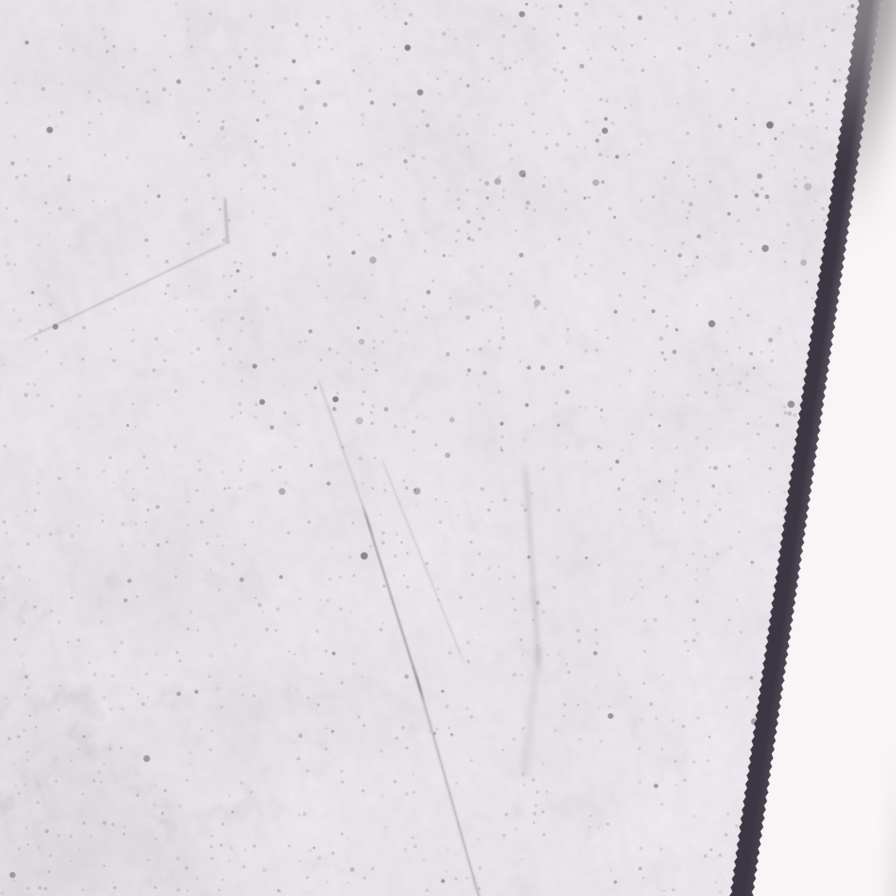
Give the GLSL for this texture, as a WebGL 2 fragment shader.

```glsl
#version 300 es
precision highp float;
// Pale plaster wall with pits and hairline scratches, cut by a slanted dark
// seam with toothed edges and a white panel beyond it. The wall is layered
// gradient noise, hashed pits on grids and distance-to-segment scratches.
uniform vec2 u_resolution;
out vec4 fragColor;

const vec3 WALL = vec3(0.902, 0.892, 0.912);
const vec3 PANEL = vec3(0.976, 0.962, 0.968);
const vec3 SEAM = vec3(0.235, 0.215, 0.262);
const vec3 SEAM_TOP = vec3(0.50, 0.49, 0.51);
const vec3 PIT = vec3(0.42, 0.40, 0.43);

vec2 hash2(vec2 p) {
  vec3 q = fract(p.xyx * vec3(0.1031, 0.1030, 0.0973));
  q += dot(q, q.yzx + 33.33);
  return fract((q.xx + q.yz) * q.zy);
}

vec2 gradient(vec2 cell) {
  float angle = 6.2832 * hash2(cell + 71.0).x;
  return vec2(cos(angle), sin(angle));
}

float gradientNoise(vec2 p) {
  vec2 i = floor(p), f = fract(p);
  vec2 u = f * f * f * (f * (f * 6.0 - 15.0) + 10.0);
  float a = dot(gradient(i), f);
  float b = dot(gradient(i + vec2(1, 0)), f - vec2(1, 0));
  float c = dot(gradient(i + vec2(0, 1)), f - vec2(0, 1));
  float d = dot(gradient(i + 1.0), f - 1.0);
  return mix(mix(a, b, u.x), mix(c, d, u.x), u.y);
}

float fbm(vec2 p, int octaves) {
  float sum = 0.0, amp = 0.6;
  for (int i = 0; i < octaves; i++) {
    sum += amp * gradientNoise(p);
    p = mat2(1.6, 1.2, -1.2, 1.6) * p + 17.3;
    amp *= 0.6;
  }
  return sum;
}

// Soft line from a to b that fades at both ends.
float scratch(vec2 p, vec2 a, vec2 b, float width) {
  vec2 ab = b - a;
  float t = dot(p - a, ab) / dot(ab, ab);
  float d = length(p - a - ab * clamp(t, 0.0, 1.0));
  float ends = smoothstep(-0.03, 0.08, t) * smoothstep(1.03, 0.92, t);
  return exp(-d * d / (width * width)) * ends;
}

// One hashed pit per grid cell, kept only where the density allows it.
float pits(vec2 p, float cells, float radius, float density, float px) {
  vec2 id = floor(p * cells);
  vec2 place = hash2(id + cells), look = hash2(id + cells + 131.0);
  vec2 center = (id + 0.2 + 0.6 * place) / cells;
  float r = radius * mix(0.55, 1.0, look.y);
  float dot_ = smoothstep(r + px, r - px, length(p - center));
  return dot_ * step(look.x, density) * mix(0.35, 1.0, place.y);
}

vec3 wall(vec2 p, float px) {
  // Cloudy stains, heavier toward the lower left
  float corner = smoothstep(0.55, 0.0, length(p * vec2(1.3, 0.9)));
  float stain = fbm(p * 7.0, 5);
  float grain = fbm(p * 60.0, 3);
  vec3 color = WALL + 0.030 * stain * (1.0 + corner) + 0.022 * grain;
  color -= vec3(0.026, 0.028, 0.025) * corner;
  color -= 0.035 * smoothstep(0.08, 0.45, fbm(p * 16.0 + 5.0, 4)) * (0.5 + corner);
  color += 0.012 * smoothstep(0.5, 0.85, p.x) * (1.0 - p.y);

  // Faint brushed streaks
  color -= 0.012 * max(gradientNoise(vec2(p.x * 90.0 + p.y * 22.0, p.y * 7.0)), 0.0);

  // Hairline scratches
  float lines = 0.09 * scratch(p, vec2(0.026, 0.620), vec2(0.257, 0.731), 0.0016);
  lines += 0.12 * scratch(p, vec2(0.251, 0.780), vec2(0.254, 0.727), 0.0022);
  lines += 0.07 * scratch(p, vec2(0.354, 0.580), vec2(0.417, 0.401), 0.0018);
  lines += 0.19 * scratch(p, vec2(0.405, 0.435), vec2(0.473, 0.218), 0.0017);
  lines += 0.13 * scratch(p, vec2(0.462, 0.255), vec2(0.540, -0.02), 0.0018);
  lines += 0.06 * scratch(p, vec2(0.425, 0.490), vec2(0.518, 0.260), 0.0016);
  lines += 0.06 * scratch(p, vec2(0.586, 0.485), vec2(0.602, 0.250), 0.0040);
  lines += 0.04 * scratch(p, vec2(0.602, 0.280), vec2(0.584, 0.130), 0.0060);
  color -= lines;

  // Pits gather in a band across the middle and upper right
  float band = smoothstep(0.5, 0.1, abs(p.y - 0.70)) * smoothstep(0.1, 0.5, p.x);
  float marks = 0.8 * pits(p, 23.0, 0.0042, 0.04 + 0.09 * band, px);
  marks += 0.6 * pits(p, 47.0, 0.0026, 0.06 + 0.10 * band, px);
  marks += 0.28 * pits(p, 83.0, 0.0021, 0.16, px);
  return mix(color, PIT, min(marks, 1.0));
}

void main() {
  vec2 p = gl_FragCoord.xy / u_resolution;
  float px = 1.0 / u_resolution.y;

  // Signed offset from the slanted seam, with sawtooth edges
  float offset = p.x - (0.8275 + 0.1435 * p.y);
  float teeth = 0.0026 * (abs(fract(p.y * 104.0) - 0.5) * 2.0 - 0.5);
  float halfWidth = 0.0122 + teeth;

  vec3 panel = PANEL + 0.006 * fbm(p * 5.0, 3);
  float topShade = smoothstep(0.70, 1.0, p.y) * smoothstep(0.07, 0.01, offset);
  float cornerShade = smoothstep(0.975, 1.0, p.x) * smoothstep(0.2, 0.0, p.y);
  panel -= 0.30 * topShade + 0.05 * cornerShade;

  // The seam pales toward the top and lightens along its right side
  vec3 seam = mix(SEAM, SEAM_TOP, smoothstep(0.80, 1.0, p.y));
  seam += 0.09 * smoothstep(0.0, 0.013, offset) * (0.4 + p.y);

  vec3 color = mix(wall(p, px), panel, smoothstep(-px, px, offset));
  color = mix(color, seam, smoothstep(px, -px, abs(offset) - halfWidth));
  fragColor = vec4(clamp(color, 0.0, 1.0), 1.0);
}
```
